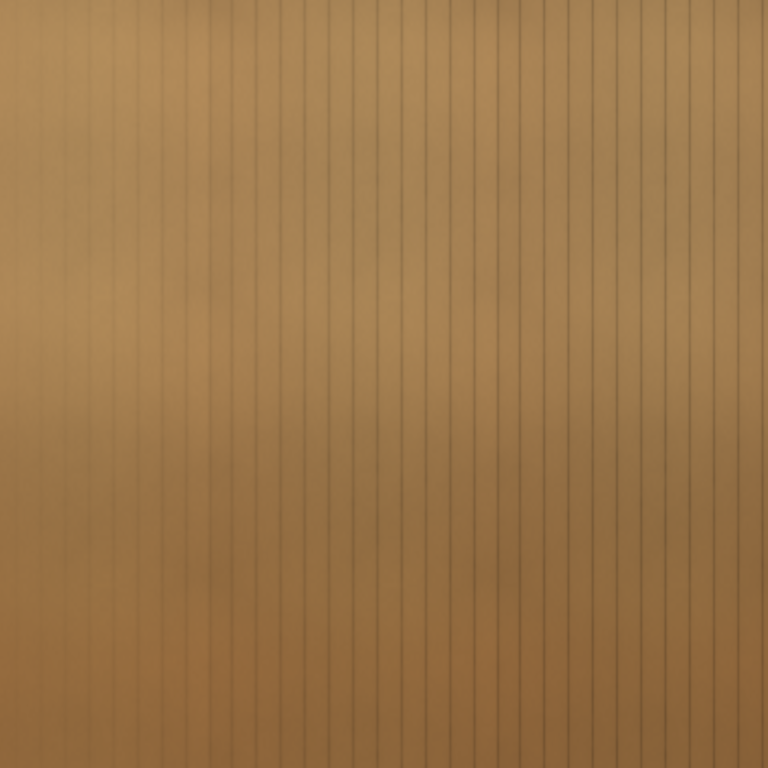
Reproduce this texture procedurally as a Shadertoy shader.

```glsl
// Tan beadboard panelling: narrow vertical planks whose grooves fade to the left.
#define TILES 2.6667        // panel tiles across and down the canvas
#define TILE_SHIFT 0.729    // horizontal start of the first full tile
#define PLANKS 12.0         // planks in one tile
#define GROOVE_WIDTH 0.0019 // half width of a sharp groove
#define GROOVE_DEPTH 0.12   // darkening of a fully lit groove
#define STAIN 0.065         // strength of the cloudy wear
#define GRAIN 0.014         // strength of the fine grain
#define TOP_COLOR vec3(0.667, 0.520, 0.335)
#define BOTTOM_COLOR vec3(0.560, 0.406, 0.236)

float hash(vec2 p) {
    p = fract(p * vec2(0.1031, 0.1137));
    p += dot(p, p.yx + 33.33);
    return fract((p.x + p.y) * p.x * 17.0);
}

// Value noise that wraps after the given number of cells
float tileNoise(vec2 p, vec2 cells) {
    p *= cells;
    vec2 i = floor(p), f = fract(p);
    f = f * f * (3.0 - 2.0 * f);
    vec2 a = mod(i, cells), b = mod(i + 1.0, cells);
    return mix(mix(hash(a), hash(vec2(b.x, a.y)), f.x),
               mix(hash(vec2(a.x, b.y)), hash(b), f.x), f.y);
}

// Sum of wrapping octaves, centred on zero
float clouds(vec2 p) {
    float sum = 0.0, weight = 0.5;
    vec2 cells = vec2(3.0, 4.0);
    for (int i = 0; i < 5; i++) {
        sum += weight * (tileNoise(p, cells) - 0.5);
        cells *= 2.0;
        weight *= 0.55;
    }
    return sum;
}

// Distance to the nearest groove, in planks; the first plank of a tile is narrower
float grooveDistance(float u) {
    float index = clamp(round((u + 0.095) / 1.011), 1.0, PLANKS - 1.0);
    float inner = abs(u - (index * 1.011 - 0.095));
    return min(inner, min(u, PLANKS - u));
}

void mainImage(out vec4 fragColor, in vec2 fragCoord) {
    vec2 uv = fragCoord / iResolution.xy;
    vec2 tile = vec2(uv.x, 1.0 - uv.y) * TILES - vec2(TILE_SHIFT, 0.0);
    vec2 cell = fract(tile);
    float across = cell.x * PLANKS;

    // Light falls off towards the bottom and slightly to the right
    vec3 color = mix(BOTTOM_COLOR, TOP_COLOR, smoothstep(0.10, 0.74, uv.y));
    color *= 1.025 - 0.065 * uv.x;
    color *= 1.0 - 0.025 * smoothstep(0.93, 1.0, uv.y);

    // Repeating bands, cloudy stains and fine grain; each tile brightens to its right
    float band = 0.022 * cos(6.28319 * (cell.y - 0.20)) + 0.025 * (cell.x - 0.5);
    float wear = STAIN * clouds(cell);
    float grain = GRAIN * (tileNoise(cell, vec2(90.0, 60.0)) - 0.5);
    color *= 1.0 + band + wear + grain;

    // Warm tint at the tile seams and along the bottom, olive tint between
    float warmth = 0.7 * cos(6.28319 * (cell.x - 0.05));
    warmth += 1.5 * smoothstep(0.24, 0.12, uv.y) - 0.3;
    color *= 1.0 + warmth * vec3(0.007, -0.004, -0.008);

    // Small tone change from plank to plank
    float plank = clamp(floor((across + 0.095) / 1.011), 0.0, PLANKS - 1.0);
    color *= 1.0 + 0.010 * (hash(vec2(plank, 7.0)) - 0.5);

    // Grooves are crisp at the right, broad and faint at the left
    float reach = smoothstep(-0.15, 0.80, uv.x);
    float softness = max(GROOVE_WIDTH * mix(1.8, 1.0, reach), 0.6 / iResolution.x);
    float d = grooveDistance(across) / (PLANKS * TILES);
    float line = exp(-d * d / (softness * softness));
    float shade = exp(-d / 0.004);
    float uneven = 0.85 + 0.3 * tileNoise(cell, vec2(PLANKS, 24.0));
    color *= 1.0 - reach * (GROOVE_DEPTH * uneven * line + 0.025 * shade);

    fragColor = vec4(clamp(color, 0.0, 1.0), 1.0);
}
```
